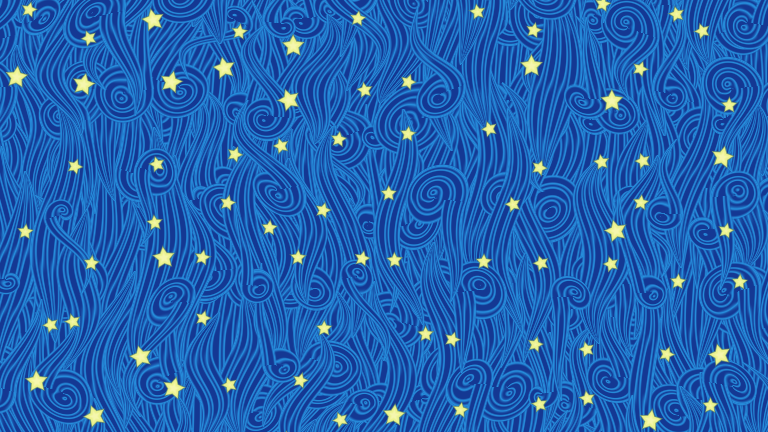
Write a Shadertoy shader that draws this pattern.

```glsl
// Night sky of flowing hair-like strands: tapered wavy locks and spiral curls
// with peeling tails are painted over one another in layers, each filled with
// unevenly drifting lines, then a jittered grid of plump yellow stars is laid on top.

const vec3 DEEP_BLUE = vec3(0.080, 0.220, 0.575);
const vec3 LINE_BLUE = vec3(0.150, 0.560, 0.865);
const vec3 STAR_FILL = vec3(0.920, 0.950, 0.550);
const vec3 STAR_CORE = vec3(0.960, 0.965, 0.680);
const vec3 STAR_RIM  = vec3(0.360, 0.520, 0.420);

const float PI = 3.14159265;
const float GAP = 0.0130;             // mean distance between strands
const float HALF_LINE = 0.0022;       // half the width of a line
const float SOFTNESS = 0.0026;        // least blur of the lines
const float DRIFT = 0.19;             // how far strands wander, in gaps
const int LAYERS = 5;
const vec2 LOCK_CELL = vec2(0.10, 0.34);
const vec2 CURL_CELL = vec2(0.22);
const float LOCK_CHANCE = 0.5;
const float CURL_CHANCE = 0.82;
const float STAR_CELL = 0.145;
const float STAR_CHANCE = 0.86;

// Four random values from a cell and a seed
vec4 hash4(vec2 cell, float seed) {
    vec4 v = fract(vec4(cell.xy, seed, cell.x + seed) * vec4(0.1031, 0.1030, 0.0973, 0.1099));
    v += dot(v, v.wzxy + 33.33);
    return fract((v.xxyz + v.yzzw) * v.zywx);
}

mat2 rotation(float a) {
    float c = cos(a), s = sin(a);
    return mat2(c, s, -s, c);
}

float lineBlur() { return max(SOFTNESS, 0.6 / iResolution.y); }

// Line near every whole phase; neighbours drift together and apart along the way
float strands(float phase, float gap, float along) {
    float swing = PI * phase + along;
    gap /= 1.0 + DRIFT * PI * cos(swing);
    float d = abs(fract(phase + DRIFT * sin(swing) + 0.5) - 0.5) * gap;
    float halfWidth = min(HALF_LINE, 0.25 * gap);
    float blur = lineBlur();
    return 1.0 - smoothstep(halfWidth - blur, halfWidth + blur, d);
}

// Cover what lies below where the edge distance is positive, and outline it
void paint(inout float ink, float lines, float inside) {
    float blur = lineBlur();
    float outline = 1.0 - smoothstep(HALF_LINE - blur, HALF_LINE + blur, abs(inside));
    ink = mix(ink, max(lines, outline), smoothstep(-blur, blur, inside + HALF_LINE));
}

// Wavy lens-shaped bundle whose strands meet at both tips
void paintLock(inout float ink, vec2 p, vec2 cell, float seed) {
    vec4 h = hash4(cell, seed), g = hash4(cell, seed + 17.0);
    if (h.x > LOCK_CHANCE) return;
    vec2 q = p - (cell + 0.5 + (h.yz - 0.5) * 0.8) * LOCK_CELL;
    float len = mix(0.28, 0.60, h.w);
    float t = q.y / len + 0.5;
    if (t <= 0.0 || t >= 1.0) return;
    float count = 4.0 + floor(g.x * 5.0);
    float wave = mix(4.5, 9.0, g.y), turn = wave * t + g.z * 2.0 * PI;
    float amp = len * mix(0.035, 0.075, g.w);
    float slope = amp * wave / len * cos(turn);
    float squeeze = inversesqrt(1.0 + slope * slope);
    float halfWidth = 0.5 * count * GAP * pow(sin(PI * t), 0.8) + 1e-4;
    float x = q.x - amp * sin(turn);
    float phase = (x / halfWidth + 1.0) * 0.5 * count;
    float gap = 2.0 * halfWidth / count * squeeze;
    paint(ink, strands(phase, gap, 22.0 * q.y + 6.0 * h.y), (halfWidth - abs(x)) * squeeze);
}

// Disc of rings or a spiral; its outer strands peel off into a swaying, tapered tail
void paintCurl(inout float ink, vec2 p, vec2 cell, float seed) {
    vec4 h = hash4(cell, seed), g = hash4(cell, seed + 29.0);
    if (h.x > CURL_CHANCE) return;
    vec2 q = p - (cell + 0.5 + (h.yz - 0.5) * 0.5) * CURL_CELL;
    q *= vec2(g.x < 0.5 ? -1.0 : 1.0, g.y < 0.4 ? -1.0 : 1.0);
    q = rotation((h.w - 0.5) * 0.8) * q;

    float count = 3.0 + floor(g.z * 4.0);
    float drift = 6.0 * h.y;
    float around = fract(-atan(q.y, q.x) / (2.0 * PI));
    float arms = fract(g.z * 13.0) < 0.55 ? 2.0 : 0.0;
    float shift = max(0.0, 1.0 - length(q) / (count * GAP)) * GAP;
    float phase = length(q + shift * vec2(0.7, 1.1)) / GAP + arms * around;
    float wander = drift + 2.0 * sin(2.0 * PI * around);
    paint(ink, strands(phase, GAP, wander), (count - phase) * GAP);

    float len = mix(0.17, 0.27, g.w), t = q.y / len;
    if (t <= 0.0 || t >= 1.0) return;
    float inner = floor(count * 0.35);
    float middle = 0.5 * (inner + count);
    float amp = mix(-0.050, 0.025, fract(g.w * 7.0 + h.y));
    float slope = amp * 4.5 / len * sin(4.5 * t);
    float squeeze = inversesqrt(1.0 + slope * slope);
    float taper = 1.0 - t * t + 1e-3;
    float x = q.x - amp * (1.0 - cos(4.5 * t)) - middle * GAP;
    float gap = GAP * taper * squeeze;
    float offset = x / (GAP * taper);
    paint(ink, strands(middle + offset, gap, drift + 25.0 * q.y),
          (0.5 * (count - inner) - abs(offset)) * gap);
}

// Signed distance to a five-pointed star
float starDistance(vec2 p, float radius) {
    float sector = PI / 5.0;
    float a = mod(atan(p.x, p.y) + sector, 2.0 * sector) - sector;
    vec2 q = length(p) * vec2(cos(a), abs(sin(a)));
    vec2 tip = vec2(radius, 0.0);
    vec2 side = 0.52 * radius * vec2(cos(sector), sin(sector)) - tip;
    return dot(q - tip, normalize(vec2(side.y, -side.x)));
}

void paintStar(inout vec3 color, vec2 p, vec2 cell) {
    vec4 h = hash4(cell, 71.0), g = hash4(cell, 83.0);
    if (h.x > STAR_CHANCE) return;
    vec2 q = p - (cell + 0.5 + (h.yz - 0.5) * 0.7) * STAR_CELL;
    float radius = g.x < 0.65 ? 0.0165 : 0.0245;
    float d = starDistance(rotation((h.w - 0.5) * 0.8) * q, radius);
    float blur = max(0.0019, 0.6 / iResolution.y);
    color = mix(color, STAR_RIM, 1.0 - smoothstep(0.0, 1.8 * blur, d));
    vec3 fill = mix(STAR_FILL, STAR_CORE, smoothstep(0.002, 0.009, -d));
    color = mix(color, fill, 1.0 - smoothstep(-blur, blur, d));
}

void mainImage(out vec4 fragColor, in vec2 fragCoord) {
    vec2 p = fragCoord / iResolution.y;

    // Gentle bending of the whole flow
    vec2 w = p + 0.018 * vec2(sin(9.0 * p.y + 3.0 * p.x) + 0.5 * sin(17.0 * p.y - 5.0 * p.x),
                              sin(8.0 * p.x + 2.0 * p.y)) + 4.0;
    float ink = strands(w.x / GAP, GAP, 20.0 * w.y);

    // Locks and curls, back to front
    for (int layer = 0; layer < LAYERS; layer++) {
        float seed = 3.0 + 41.0 * float(layer);
        vec2 s = w + float(layer) * vec2(0.137, 0.211);
        for (int k = 0; k < 9; k++)
            paintLock(ink, s, floor(s / LOCK_CELL) + vec2(k % 3 - 1, k / 3 - 1), seed);
        for (int k = 0; k < 9; k++)
            paintCurl(ink, s, floor(s / CURL_CELL) + vec2(k % 3 - 1, k / 3 - 1), seed + 7.0);
    }
    vec3 color = mix(DEEP_BLUE, LINE_BLUE, ink);

    // Stars
    for (int k = 0; k < 9; k++)
        paintStar(color, p, floor(p / STAR_CELL) + vec2(k % 3 - 1, k / 3 - 1));
    fragColor = vec4(color, 1.0);
}
```
